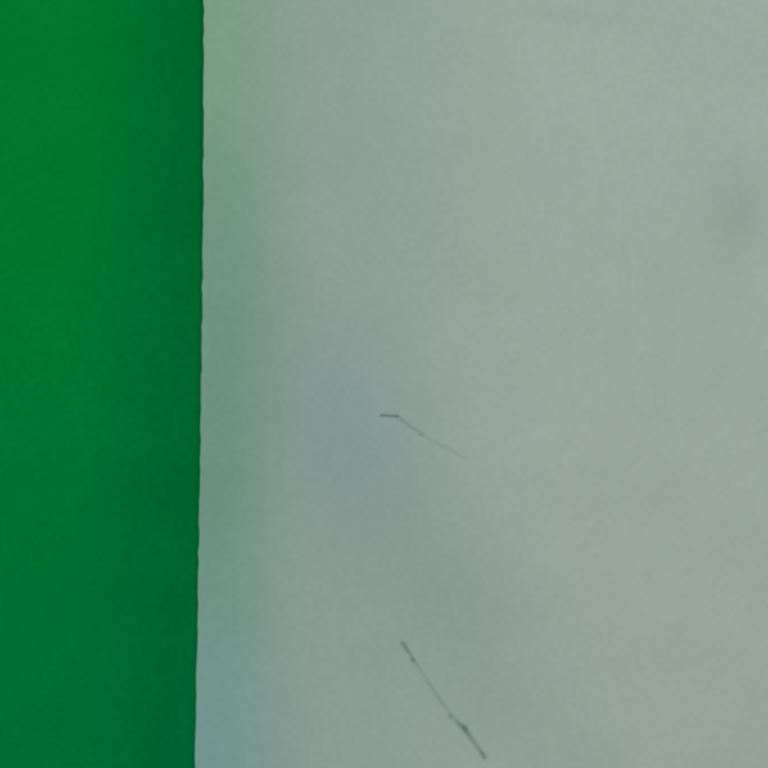
A three.js fragment shader for this texture:

```glsl
// A green strip beside a pale grey-green sheet with soft shading and faint creases.
varying vec2 vUv;

float hash(vec2 p) {
  vec3 q = fract(vec3(p.xyx) * 0.1031);
  q += dot(q, q.yzx + 33.33);
  return fract((q.x + q.y) * q.z);
}

float noise(vec2 p) {
  vec2 i = floor(p), f = fract(p);
  f = f * f * (3.0 - 2.0 * f);
  return mix(mix(hash(i), hash(i + vec2(1, 0)), f.x),
             mix(hash(i + vec2(0, 1)), hash(i + vec2(1, 1)), f.x), f.y);
}

float fbm(vec2 p) {
  float sum = 0.0, amp = 0.5;
  for (int i = 0; i < 4; i++) {
    sum += amp * noise(p);
    p = p * 2.03 + 7.1;
    amp *= 0.5;
  }
  return sum;
}

// Soft elliptical spot, turned by an angle
float spot(vec2 p, vec2 centre, vec2 radius, float angle) {
  p -= centre;
  float c = cos(angle), s = sin(angle);
  p = vec2(c * p.x + s * p.y, c * p.y - s * p.x) / radius;
  return exp(-dot(p, p));
}

// Soft stroke along a segment
float stroke(vec2 p, vec2 a, vec2 b, float width) {
  vec2 d = b - a;
  float t = clamp(dot(p - a, d) / dot(d, d), 0.0, 1.0);
  float r = length(p - a - d * t) / width;
  return exp(-r * r);
}

vec3 greenStrip(vec2 p, float inset) {
  vec3 col = mix(vec3(0.0, 0.425, 0.19), vec3(0.0, 0.465, 0.18), smoothstep(0.0, 0.9, p.y));
  vec3 shade = mix(vec3(0.0, 0.385, 0.195), vec3(0.0, 0.405, 0.165), p.y);
  col = mix(col, shade, 1.0 - smoothstep(0.0, 0.19, inset));
  // Dark rim, stronger toward the top
  float rim = exp(-inset * inset / 0.00002);
  return mix(col, vec3(0.03, 0.29, 0.16), rim * mix(0.35, 0.75, p.y));
}

vec3 paleSheet(vec2 p, float d) {
  // Green cast beside the strip, fading into neutral grey
  vec3 near = mix(vec3(0.45, 0.585, 0.56), vec3(0.425, 0.57, 0.495), smoothstep(0.0, 0.4, p.y));
  near = mix(near, vec3(0.48, 0.615, 0.51), smoothstep(0.5, 1.0, p.y));
  vec3 middle = mix(vec3(0.525, 0.61, 0.575), vec3(0.55, 0.635, 0.59), p.y);
  vec3 far = mix(vec3(0.585, 0.64, 0.60), vec3(0.605, 0.665, 0.625), p.y);
  vec3 col = mix(near, middle, smoothstep(0.01, 0.17, d));
  col = mix(col, far, smoothstep(0.12, 0.48, d));

  // Broad shadows and cool patch
  col -= vec3(0.035, 0.025, 0.025) * spot(p, vec2(0.60, 0.20), vec2(0.28, 0.09), -1.0);
  col += vec3(-0.02, -0.015, 0.005) * spot(p, vec2(0.45, 0.45), vec2(0.10, 0.14), 0.3);
  col -= 0.025 * spot(p, vec2(0.96, 0.725), vec2(0.035, 0.05), 0.0);
  col -= 0.015 * spot(p, vec2(0.74, 0.98), vec2(0.08, 0.012), -0.15);

  // Upper hairline crease
  float hair = 0.8 * stroke(p, vec2(0.497, 0.459), vec2(0.517, 0.458), 0.0022);
  hair += 0.35 * stroke(p, vec2(0.517, 0.458), vec2(0.549, 0.434), 0.0025);
  hair += 0.18 * stroke(p, vec2(0.549, 0.434), vec2(0.605, 0.404), 0.003);

  // Lower broken crease
  float crease = 0.7 * stroke(p, vec2(0.525, 0.162), vec2(0.538, 0.141), 0.003);
  crease += 0.3 * stroke(p, vec2(0.538, 0.141), vec2(0.584, 0.073), 0.003);
  crease += 0.8 * stroke(p, vec2(0.587, 0.068), vec2(0.605, 0.051), 0.0035);
  crease += 0.6 * stroke(p, vec2(0.605, 0.051), vec2(0.631, 0.014), 0.0035);
  crease *= 0.45 + 0.9 * noise(p * 110.0);
  return col - vec3(0.17, 0.15, 0.14) * min(hair + crease, 1.0);
}

void main() {
  vec2 p = vUv;
  // Slightly bowed and ragged boundary
  float edge = 0.2535 + 0.018 * p.y - 0.0065 * p.y * p.y * p.y;
  edge += 0.0015 * (noise(vec2(p.y * 75.0, 3.0)) - 0.5);
  float d = p.x - edge;

  vec3 col = mix(greenStrip(p, max(-d, 0.0)), paleSheet(p, max(d, 0.0)),
                 smoothstep(-0.002, 0.002, d));

  // Gentle mottling and fine grain
  col += 0.022 * (fbm(p * 14.0) - 0.47);
  col += 0.012 * (noise(p * 170.0) - 0.5);
  gl_FragColor = vec4(clamp(col, 0.0, 1.0), 1.0);
}
```
